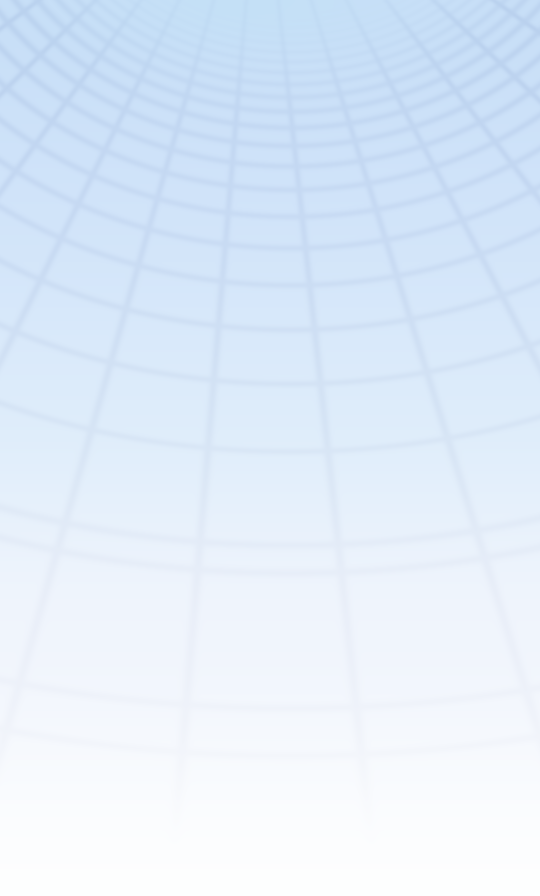
Give the GLSL for this background, as a WebGL 1 fragment shader.

```glsl
precision highp float;
// Pale blue sky gradient with a curved perspective grid fanning down from a pole above the top edge.

uniform vec2 u_resolution;

// Lengths are in canvas heights, with y measured downward from the top.
#define POLE vec2(0.2904, -0.1823)
#define ARC_CENTRE_X 0.325
#define ARC_STEP 0.180
#define ARC_START 1.457
#define RAY_DENSITY 5.12
#define RAY_BEND 0.15
#define RAY_TILT 0.0125
#define LINE_WIDTH 0.0038
#define LINE_INK vec3(0.041, 0.040, 0.026)

// Soft line profile, never thinner than a pixel.
float softLine(float dist, float width) {
  float w = max(width, 0.9 / u_resolution.y);
  return exp(-dist * dist / (w * w));
}

// Vertical gradient with a faint cyan glow at the top.
vec3 skyColor(vec2 p) {
  vec3 c = mix(vec3(0.783, 0.873, 0.968), vec3(0.814, 0.890, 0.977), smoothstep(0.0, 0.24, p.y));
  c = mix(c, vec3(0.877, 0.931, 0.982), smoothstep(0.17, 0.55, p.y));
  c = mix(c, vec3(0.940, 0.959, 0.989), smoothstep(0.46, 0.71, p.y));
  c = mix(c, vec3(0.992, 0.995, 0.998), smoothstep(0.68, 1.0, p.y));
  vec2 g = (p - vec2(0.27, 0.0)) / vec2(0.17, 0.06);
  return c + vec3(-0.014, 0.005, -0.002) * exp(-dot(g, g));
}

// Straight spokes, nearly equal in angle around the pole.
float rays(vec2 p) {
  vec2 d = p - POLE;
  float a = atan(d.x, d.y) - RAY_TILT;
  float index = RAY_DENSITY * a * (1.0 + RAY_BEND * a * a);
  float slope = RAY_DENSITY * (1.0 + 3.0 * RAY_BEND * a * a);
  float dist = abs(fract(index) - 0.5) * length(d) / slope;
  float topFade = mix(0.35, 1.0, smoothstep(0.20, 0.34, length(d)));
  return softLine(dist, LINE_WIDTH * mix(0.8, 1.9, p.y)) * topFade;
}

// Flattened arcs whose reciprocal radius is evenly spaced.
float arcs(vec2 p) {
  float dx = p.x - ARC_CENTRE_X;
  float dy = p.y - POLE.y;
  float squash = mix(0.76, 0.58, smoothstep(0.40, 0.90, dy));
  float v = sqrt(dy * dy + squash * dx * dx);
  float index = (1.0 / v - ARC_START) / ARC_STEP;
  float spacing = ARC_STEP * v * v;
  float dist = abs(fract(index + 0.5) - 0.5) * spacing;
  float line = softLine(dist, min(LINE_WIDTH, 0.25 * spacing));
  line *= smoothstep(0.19, 0.33, v) * (1.0 - step(0.735, v));

  // Wider, irregular arcs close to the viewer.
  vec4 nearArcs = abs(v - vec4(0.791, 0.822, 0.973, 1.026));
  vec2 pairs = min(nearArcs.xy, nearArcs.zw);
  return max(line, softLine(min(pairs.x, pairs.y), LINE_WIDTH * 1.3));
}

void main() {
  vec2 p = gl_FragCoord.xy / u_resolution.y;
  p.y = 1.0 - p.y;

  // Lines dissolve downward and deepen toward the upper corners.
  float fade = mix(1.0, 0.45, smoothstep(0.25, 0.85, p.y));
  fade *= 1.0 - smoothstep(0.80, 0.97, p.y);
  float side = smoothstep(0.08, 0.32, abs(p.x - POLE.x));
  float corner = 1.0 + 0.35 * side * (1.0 - smoothstep(0.0, 0.35, p.y));
  float ray = rays(p);
  float arc = arcs(p) * 0.85;
  float grid = ray + arc - ray * arc;

  vec3 color = skyColor(p) - LINE_INK * grid * fade * corner;
  gl_FragColor = vec4(clamp(color, 0.0, 1.0), 1.0);
}
```
